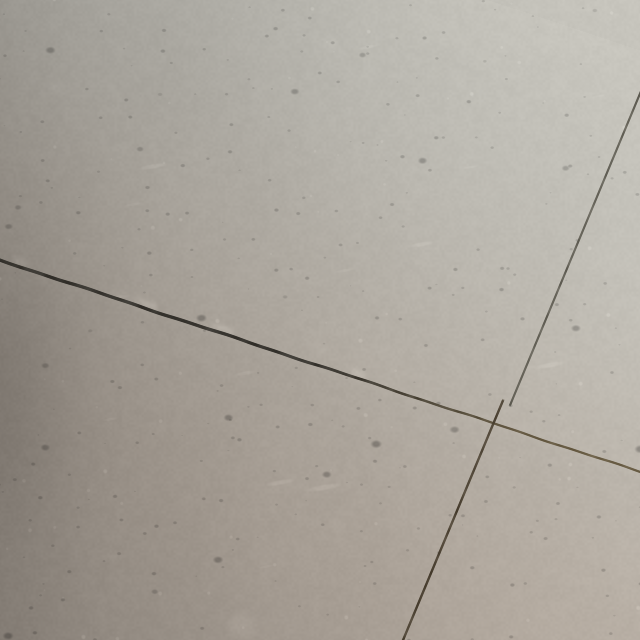
Reproduce this texture procedurally as a WebGL 2 fragment shader.

```glsl
#version 300 es
precision highp float;
// Large polished floor tiles seen at an angle: thin dark joints, the cross joint
// slipping sideways where rows meet. Built from a skewed repeating frame, a soft
// light gradient, and cellular layers for specks, pits and pale scuffs.
uniform vec2 u_resolution;
out vec4 fragColor;

vec2 hash2(vec2 p) {
  vec3 q = fract(p.xyx * vec3(0.1031, 0.1030, 0.0973));
  q += dot(q, q.yzx + 33.33);
  return fract((q.xx + q.yz) * q.zy);
}

float valueNoise(vec2 p) {
  vec2 i = floor(p), f = fract(p);
  f = f * f * (3.0 - 2.0 * f);
  float low = mix(hash2(i).x, hash2(i + vec2(1, 0)).x, f.x);
  float high = mix(hash2(i + vec2(0, 1)).x, hash2(i + vec2(1, 1)).x, f.x);
  return mix(low, high, f.y);
}

// One soft spot in some cells; radius is in cell units, density is the filled share.
float spots(vec2 p, float radius, float density, vec2 stretch) {
  float cover = 0.0;
  vec2 cell = floor(p);
  for (int y = -1; y <= 1; y++)
    for (int x = -1; x <= 1; x++) {
      vec2 id = cell + vec2(x, y);
      vec2 chance = hash2(id + 71.0);
      vec2 d = (p - id - hash2(id)) / stretch;
      float r = radius * (0.4 + 0.6 * chance.y);
      float spot = 1.0 - smoothstep(0.3 * r, r, length(d));
      cover = max(cover, spot * step(chance.x, density) * (0.35 + 0.65 * chance.y));
    }
  return cover;
}

float stroke(float d, float halfWidth, float pixel) {
  return 1.0 - smoothstep(halfWidth - 0.6 * pixel, halfWidth + 0.6 * pixel, abs(d));
}

void main() {
  float pixel = 1.0 / min(u_resolution.x, u_resolution.y);
  vec2 uv = gl_FragCoord.xy / u_resolution;

  // Tile frame: distances from the two joint directions, repeated at the tile pitch
  vec2 fromCorner = uv - vec2(0.771, 0.3385);
  float pitch = 1.25;
  float rowDist = dot(fromCorner, vec2(0.314, 0.949));
  float sideDist = dot(fromCorner, vec2(0.923, -0.385));
  float along = dot(fromCorner, vec2(0.385, 0.923));
  rowDist -= pitch * round(rowDist / pitch);
  sideDist -= pitch * round(sideDist / pitch);

  // Light falls off to the left; the lower left is warmer than the upper right
  float light = 0.57 + 0.28 * uv.x - 0.09 * uv.x * uv.x + 0.07 * (uv.y - 0.45);
  vec2 shade = (uv - vec2(0.0, 0.38)) * vec2(9.0, 3.5);
  light -= 0.055 * exp(-dot(shade, shade));
  light -= 0.010 * (1.0 - smoothstep(-0.02, 0.01, rowDist));
  float cool = smoothstep(0.3, 1.3, 0.55 * uv.x + uv.y);
  vec3 color = light * mix(vec3(1.0, 0.945, 0.885), vec3(0.995, 0.985, 0.945), cool);

  // Fine grain and faint clouding
  color += 0.018 * (valueNoise(uv * 260.0) - 0.5);
  color += 0.012 * (valueNoise(uv * 75.0) - 0.5);
  color += 0.010 * (valueNoise(uv * 7.0) - 0.5);

  // Small pits, a few larger stains, pale dots and slanted scuffs
  float pits = spots(uv * 38.0, 0.16, 0.20, vec2(1.2, 0.9));
  float stains = spots(uv * 9.0 + 4.0, 0.085, 0.28, vec2(1.1, 0.8));
  float dots = spots(uv * 26.0 + 19.0, 0.13, 0.10, vec2(1.0));
  mat2 tilt = mat2(0.98, -0.17, 0.17, 0.98);
  float scuffs = spots(tilt * uv * 6.0 + 11.0, 0.10, 0.22, vec2(1.9, 0.35));
  float haze = spots(uv * 7.0 + 31.0, 0.22, 0.20, vec2(1.0));
  color *= 1.0 - 0.17 * pits - 0.25 * stains;
  color += 0.05 * dots + 0.04 * scuffs + 0.022 * haze;

  // Pale chipped edge beside the long joint
  float chips = smoothstep(0.55, 0.9, valueNoise(vec2(uv.x * 34.0, 3.0)));
  float edge = exp(-pow((rowDist - 0.007) / 0.007, 2.0));
  color += 0.05 * chips * edge * (1.0 - smoothstep(0.5, 0.8, uv.x));

  // Long joint: wide and dark on the left, thinner and browner on the right
  float wear = valueNoise(uv * 95.0);
  float wobble = 0.0005 * sin(uv.x * 31.0) + 0.0003 * sin(uv.x * 83.0);
  float rowWidth = mix(0.0026, 0.0018, smoothstep(0.3, 0.8, uv.x));
  float rowJoint = stroke(rowDist + wobble, rowWidth, pixel);
  vec3 rowColor = mix(vec3(0.19, 0.18, 0.16), vec3(0.39, 0.34, 0.24),
                      smoothstep(0.45, 0.9, uv.x));
  color = mix(color, rowColor + 0.10 * (wear - 0.5), 0.92 * rowJoint);

  // Cross joint: the lower run overshoots, the upper run starts shifted sideways
  float lowerRun = 1.0 - smoothstep(0.038, 0.042, along);
  float upperRun = smoothstep(0.033, 0.037, along);
  float lowerJoint = stroke(sideDist, 0.0019, pixel) * lowerRun;
  float upperJoint = stroke(sideDist - 0.013, 0.0017, pixel) * upperRun;
  color = mix(color, vec3(0.27, 0.23, 0.17) + 0.12 * (wear - 0.5), 0.9 * lowerJoint);
  color = mix(color, vec3(0.34, 0.33, 0.29) + 0.12 * (wear - 0.5), 0.85 * upperJoint);

  fragColor = vec4(clamp(color, 0.0, 1.0), 1.0);
}
```
